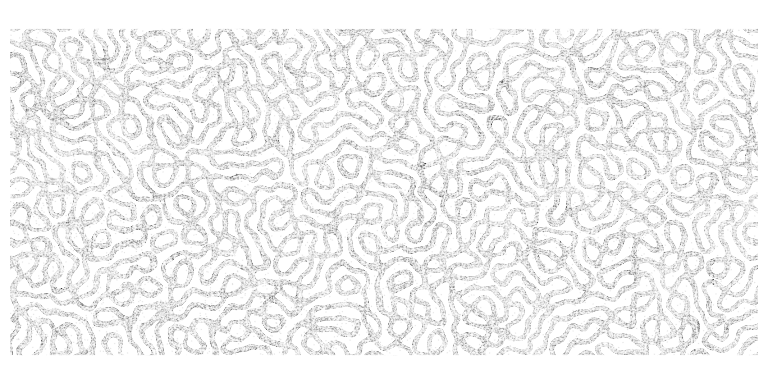
Write a Shadertoy shader that draws this pattern.

```glsl
// A stippled labyrinth: winding grey bands of fine grain on a white sheet.
// The bands follow the zero lines of many summed plane waves of similar length;
// small soft dots in a jittered grid then shade the bands inside a clean margin.

const float TAU = 6.2831853;
const int WAVE_COUNT = 36;
const float WAVE_LENGTH = 0.062;     // in canvas heights
const float BAND_HALF_WIDTH = 0.0078;
const float GRAIN_ROWS = 300.0;      // grain cells per canvas height
const vec2 MARGIN = vec2(0.013, 0.075);
const vec3 PAPER = vec3(1.0);

float hash(vec2 p) {
    return fract(sin(dot(p, vec2(127.1, 311.7))) * 43758.545);
}

float valueNoise(vec2 p) {
    vec2 cell = floor(p);
    vec2 t = fract(p);
    t = t * t * (3.0 - 2.0 * t);
    float low = mix(hash(cell), hash(cell + vec2(1.0, 0.0)), t.x);
    float high = mix(hash(cell + vec2(0.0, 1.0)), hash(cell + vec2(1.0)), t.x);
    return mix(low, high, t.y);
}

// Sum of random waves: x holds the height, yz the slope over the wave number
vec3 labyrinth(vec2 p, float waveLength) {
    vec3 sum = vec3(0.0);
    for (int i = 0; i < WAVE_COUNT; i++) {
        float id = float(i);
        float angle = 0.5 * TAU * (id + hash(vec2(id, 1.3))) / float(WAVE_COUNT);
        float stretch = mix(0.84, 1.16, hash(vec2(id, 5.7)));
        vec2 dir = stretch * vec2(cos(angle), sin(angle));
        float phase = TAU * (dot(dir, p) / waveLength + hash(vec2(id, 9.1)));
        sum += vec3(sin(phase), dir * cos(phase));
    }
    return sum * sqrt(2.0 / float(WAVE_COUNT));
}

// Approximate distance to the nearest zero line, bounded at flat spots
float lineDistance(vec3 field, float waveLength) {
    float slope = sqrt(dot(field.yz, field.yz) + 0.12);
    return abs(field.x) / slope * waveLength / TAU;
}

// Band shade with slightly darker rims
float bandProfile(float d, float halfWidth) {
    float t = d / halfWidth;
    float rim = mix(0.9, 1.15, smoothstep(0.35, 0.8, t));
    return rim * (1.0 - smoothstep(0.8, 1.12, t));
}

// Soft random dots, drawn out along the band; sparse keeps only the strongest
vec2 grain(vec2 p, vec2 across) {
    vec2 along = vec2(-across.y, across.x);
    vec2 home = floor(p);
    float dense = 0.0;
    float sparse = 0.0;
    for (int y = -1; y <= 1; y++) {
        for (int x = -1; x <= 1; x++) {
            vec2 cell = home + vec2(x, y);
            vec2 jitter = vec2(hash(cell + 17.3), hash(cell + 41.9));
            vec2 q = p - cell - mix(vec2(0.2), vec2(0.8), jitter);
            vec2 local = vec2(dot(q, across) * 1.1, dot(q, along) * 0.9);
            float spot = exp(-dot(local, local) / 0.27);
            float weight = hash(cell);
            dense += spot * pow(weight, 1.3);
            sparse += spot * step(0.97, weight);
        }
    }
    return vec2(dense, sparse);
}

float sheetMask(vec2 uv, vec2 margin, vec2 pixel) {
    vec2 inside = min(uv, 1.0 - uv) - margin;
    vec2 edge = smoothstep(-0.5 * pixel, 0.5 * pixel, inside);
    return edge.x * edge.y;
}

void mainImage(out vec4 fragColor, in vec2 fragCoord) {
    vec2 uv = fragCoord / iResolution.xy;
    vec2 p = fragCoord / iResolution.y;

    // Gentle warp makes the bends less regular
    vec2 wobble = vec2(valueNoise(p * 34.0), valueNoise(p * 34.0 + 73.0)) - 0.5;
    vec3 field = labyrinth(p + 0.011 * wobble, WAVE_LENGTH);
    float band = bandProfile(lineDistance(field, WAVE_LENGTH), BAND_HALF_WIDTH);

    // Slow changes of tone, with a few dark smudges
    float tone = mix(0.75, 1.25, valueNoise(p * 20.0 + 8.0));
    tone += 0.8 * smoothstep(0.88, 1.0, valueNoise(p * 28.0 + 31.0));

    // Dots shade the bands; stray specks dust the open paper
    vec2 across = field.yz / max(length(field.yz), 0.001);
    vec2 dots = grain(p * GRAIN_ROWS, across);
    float ink = 0.36 * band * tone * dots.x + 0.1 * (1.0 - min(band, 1.0)) * dots.y;
    ink *= sheetMask(uv, MARGIN, 1.0 / iResolution.xy);

    fragColor = vec4(PAPER * (1.0 - clamp(ink, 0.0, 0.8)), 1.0);
}
```
